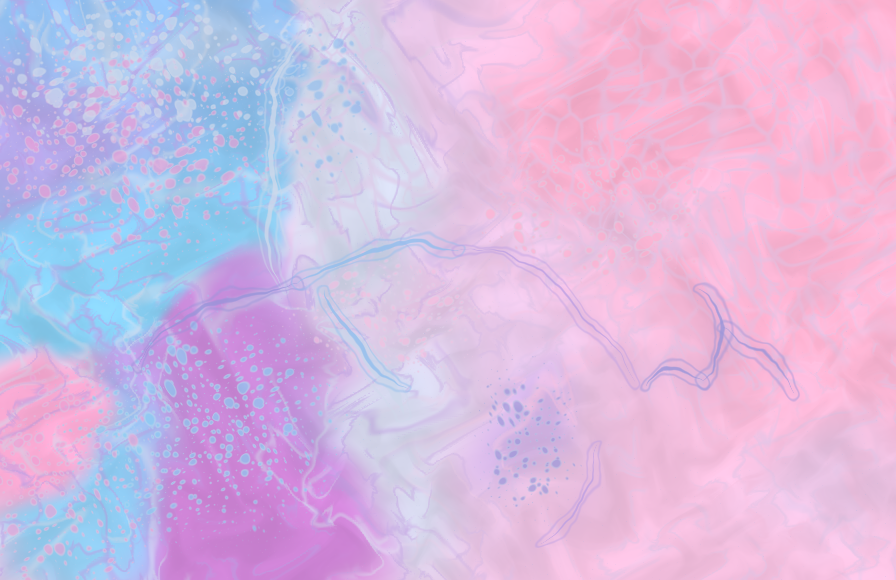
A WebGL 2 fragment shader for this background:

```glsl
#version 300 es
precision highp float;
// Poured-paint marbling: soft pools of pastel colour are laid over pink,
// their edges bent by layered sines, then crossed by strands, cellular lace,
// curved veins and clusters of round bubbles. Unit: the canvas height.
uniform vec2 u_resolution;
out vec4 fragColor;

const vec3 PINK = vec3(.965, .755, .88);
const vec3 ROSE = vec3(1., .69, .81);
const vec3 LILAC = vec3(.87, .77, .9);
const vec3 MIST = vec3(.81, .85, .92);
const vec3 SKY = vec3(.53, .81, .95);
const vec3 AZURE = vec3(.56, .74, .93);
const vec3 VIOLET = vec3(.73, .62, .89);
const vec3 ORCHID = vec3(.83, .53, .86);
const vec3 INDIGO = vec3(.59, .58, .85);

vec3 hash3(vec2 c) {
  vec3 k = vec3(dot(c, vec2(127.1, 311.7)), dot(c, vec2(269.5, 183.3)), dot(c, vec2(41.9, 289.1)));
  return fract(sin(k) * 43758.5);
}

// Bends space with sines of rising frequency.
vec2 swirl(vec2 p, float freq, float amp) {
  for (int i = 1; i <= 5; i++) {
    p += amp * sin(freq * (p.yx + vec2(.6, -.6) * p) + vec2(1.7, 4.3) * float(i));
    freq *= 1.9;
    amp *= .48;
  }
  return p;
}

// Folded sine field, from -1 to 1.
float marble(vec2 p, float freq) {
  vec2 q = swirl(p, freq, .75 / freq);
  return sin(q.x * freq + 1.5 * sin(q.y * freq));
}

// Soft ellipse; area holds its centre and radii.
float pool(vec2 p, vec4 area, float soft) {
  return 1. - smoothstep(1. - soft, 1. + soft, length((p - area.xy) / area.zw));
}

// Cellular walls: the gap between the two nearest sites.
float lace(vec2 p, float scale) {
  vec2 g = p * scale, cell = floor(g), near = vec2(9.);
  for (int k = 0; k < 9; k++) {
    vec2 c = cell + vec2(k % 3, k / 3) - 1.;
    float d = length(g - c - hash3(c).xy);
    near = d < near.x ? vec2(d, near.x) : vec2(near.x, min(near.y, d));
  }
  return 1. - smoothstep(.02, .25, near.y - near.x);
}

// Two sizes of rimmed discs that shrink away outside their area.
void bubbles(inout vec3 col, vec3 tint, vec2 p, vec4 area, float scale) {
  float mask = pool(p, area, .5), d = 1., px = 1. / u_resolution.y;
  for (int k = 0; k < 18; k++) {
    float size = k < 9 ? scale : scale * 1.8;
    vec2 g = p * size, c = floor(g) + vec2(k % 3, k / 3 % 3) - 1.;
    vec3 h = hash3(c + size);
    float radius = .46 * h.z * h.z * mask - .06;
    d = min(d, (length(g - c - .2 - .6 * h.xy) - radius) / size);
  }
  float rim = 1. - smoothstep(0., .001 + px, abs(d));
  col = mix(col, tint, .65 * (1. - smoothstep(-px, px, d)));
  col = mix(col, mix(tint, MIST, .7), .55 * rim * mask);
}

// Tapered quadratic curve with a thin strand running along each side.
void vein(inout vec3 col, vec3 tint, vec2 p, vec2 a, vec2 b, vec2 c, float width) {
  float d = 9., px = 1. / u_resolution.y;
  vec2 from = a;
  for (int i = 1; i <= 10; i++) {
    float t = float(i) / 10.;
    vec2 to = mix(mix(a, b, t), mix(b, c, t), t), s = to - from;
    float h = clamp(dot(p - from, s) / dot(s, s), 0., 1.);
    float u = t - (1. - h) / 10.;
    d = min(d, length(p - from - s * h) - width * 4. * u * (1. - u));
    from = to;
  }
  float gap = .008 + .005 * sin(p.x * 45. + p.y * 30.);
  float side = 1. - smoothstep(0., .002 + px, abs(d - gap));
  float core = 1. - smoothstep(-px, px, d);
  col = mix(col, tint, max(.8 * core, .4 * side + .12 * exp(-max(d, 0.) * 65.)));
}

void main() {
  vec2 p = gl_FragCoord.xy / u_resolution.y;
  vec2 w = swirl(p, 9., .035), v = swirl(p, 22., .008);

  // Pink ground and pale centre
  vec3 col = mix(PINK, ROSE, .9 * pool(w, vec4(1.3, .8, .42, .36), .4));
  col = mix(col, ROSE, .7 * pool(w, vec4(1.48, .42, .25, .2), .6));
  col = mix(col, LILAC, .5 * pool(w, vec4(1.05, .58, .3, .06), .7));
  col = mix(col, LILAC, .7 * pool(w, vec4(.72, .85, .17, .25), .5));
  col = mix(col, LILAC, .8 * pool(w, vec4(.75, .26, .26, .32), .5));
  col = mix(col, LILAC, .6 * pool(w, vec4(1.42, .16, .14, .1), .8));
  col = mix(col, MIST, .9 * pool(w, vec4(.58, .76, .14, .28), .35));
  col = mix(col, MIST, .8 * pool(w, vec4(.69, .2, .12, .23), .5));
  col = mix(col, VIOLET, .45 * pool(w, vec4(.91, .24, .06, .11), .6));

  // Violet lower pool
  col = mix(col, VIOLET, pool(w, vec4(.36, .25, .25, .3), .25));
  col = mix(col, ORCHID, pool(w, vec4(.43, .1, .21, .21), .4));
  col = mix(col, ORCHID, .8 * pool(w, vec4(.42, .38, .15, .1), .6));

  // Blue upper-left body
  float right = .475 + .06 * smoothstep(.75, 1., p.y);
  float floorY = .39 + .13 * smoothstep(.22, .42, p.x);
  float body = smoothstep(.02, -.02, w.x - right) * smoothstep(-.03, .03, w.y - floorY);
  col = mix(col, mix(SKY, AZURE, smoothstep(.5, .95, w.y)), body);
  col = mix(col, VIOLET, .8 * pool(w, vec4(.06, .78, .2, .1), .6));
  col = mix(col, MIST, .5 * pool(w, vec4(.3, .93, .17, .06), .7));

  // Lower-left corner
  col = mix(col, SKY, .9 * pool(w, vec4(.13, .11, .12, .2), .4));
  col = mix(col, mix(ROSE, ORCHID, .2), pool(w, vec4(.04, .25, .12, .13), .25));

  // Broken strands at rising scale, alternately pale and deep
  float left = 1. - smoothstep(.5, 1., p.x), freq = 10., last = 1.;
  for (int i = 0; i < 4; i++) {
    float m = marble(w + float(i), freq);
    float line = 1. - smoothstep(0., .25 + fwidth(m), abs(m));
    vec3 accent = i % 2 == 0 ? mix(PINK, MIST, left) : mix(LILAC, VIOLET, left);
    col = mix(col, accent, .5 * line * smoothstep(-.6, .7, last)) * (1. + .018 * m);
    last = m;
    freq *= 1.7;
  }
  float web = max(pool(w, vec4(1.2, .7, .4, .3), .6), pool(w, vec4(.6, .75, .12, .25), .4));
  col = mix(col, LILAC, .5 * web * lace(w, 24.));

  // Bubble clusters
  vec3 candy = mix(ROSE, ORCHID, .4);
  bubbles(col, candy, v, vec4(.2, .74, .25, .2), 34.);
  bubbles(col, MIST, v, vec4(.25, .88, .28, .13), 28.);
  bubbles(col, AZURE, v, vec4(.54, .83, .1, .13), 30.);
  bubbles(col, SKY, v, vec4(.34, .27, .22, .18), 38.);
  bubbles(col, candy, v, vec4(.1, .16, .17, .2), 32.);
  bubbles(col, PINK, v, vec4(.67, .46, .16, .1), 40.);
  bubbles(col, INDIGO, v, vec4(.91, .24, .08, .12), 38.);
  bubbles(col, ROSE, v, vec4(1.04, .64, .2, .12), 26.);

  // Pale ribbons, the central ridge and fine cracks
  vein(col, MIST, v, vec2(.49, .5), vec2(.42, .76), vec2(.53, .97), .005);
  vein(col, MIST, v, vec2(.55, .43), vec2(.67, .4), vec2(.69, .28), .012);
  vein(col, INDIGO, v, vec2(.24, .36), vec2(.36, .52), vec2(.52, .51), .003);
  vein(col, AZURE, v, vec2(.52, .51), vec2(.66, .59), vec2(.79, .58), .004);
  vein(col, VIOLET, v, vec2(.79, .58), vec2(.97, .56), vec2(1.09, .34), .002);
  vein(col, AZURE, v, vec2(.57, .5), vec2(.56, .43), vec2(.7, .33), .004);
  vein(col, INDIGO, v, vec2(1.11, .33), vec2(1.14, .38), vec2(1.21, .35), .003);
  vein(col, INDIGO, v, vec2(1.21, .35), vec2(1.3, .42), vec2(1.2, .5), .003);
  vein(col, INDIGO, v, vec2(1.25, .44), vec2(1.33, .4), vec2(1.38, .32), .002);
  vein(col, VIOLET, v, vec2(1.04, .23), vec2(1., .1), vec2(.93, .06), .002);
  fragColor = vec4(col, 1.);
}
```
